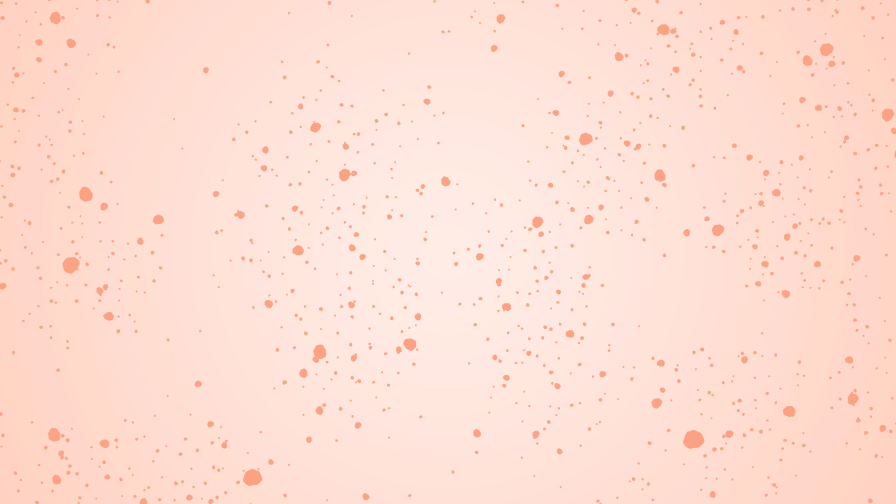
This background is drawn by a WebGL 2 fragment shader. Its source:

```glsl
#version 300 es
precision highp float;

uniform vec2 u_resolution;
out vec4 fragColor;

vec3 hash3(vec2 cell, float seed) {
    vec3 p = fract(vec3(cell.xyx + seed * 17.3) * vec3(0.1031, 0.1030, 0.0973));
    p += dot(p, p.yxz + 33.33);
    return fract((p.xxy + p.yzz) * p.zyx);
}

// Cellular noise: distance to the nearest splash centre
float splashDistance(vec2 p) {
    vec2 grid = p / 0.32;
    float nearest = 9.0;
    for (int y = -1; y <= 1; y++)
    for (int x = -1; x <= 1; x++) {
        vec2 cell = floor(grid) + vec2(x, y);
        nearest = min(nearest, length(cell + hash3(cell, 7.0).xy - grid));
    }
    return nearest * 0.32;
}

// Signed distance to a droplet with an uneven rim
float droplet(vec2 p, float radius, float phase) {
    float angle = atan(p.y, p.x);
    float wobble = 0.07 * sin(2.0 * angle + phase)
                 + 0.05 * sin(3.0 * angle + phase * 2.3)
                 + 0.03 * sin(7.0 * angle - phase * 3.1);
    return length(p) - radius * (1.0 + wobble);
}

// One size of droplets, denser near the splash centres
vec2 dropletLayer(vec2 p, float cellSize, float radius, float seed, float pixel) {
    vec2 grid = p / cellSize;
    vec2 paint = vec2(0.0);   // coverage, tint
    for (int y = -1; y <= 1; y++)
    for (int x = -1; x <= 1; x++) {
        vec2 cell = floor(grid) + vec2(x, y);
        vec3 place = hash3(cell, seed);
        vec3 look = hash3(cell, seed + 4.7);
        vec2 center = (cell + place.xy) * cellSize;
        float size = radius * mix(0.6, 1.25, look.x * look.x);
        if (length(p - center) > size * 1.2 + pixel) continue;

        float density = 0.05 + 0.8 * smoothstep(0.24, 0.05, splashDistance(center));
        if (place.z > density) continue;
        float d = droplet(p - center, size, look.y * 6.283);
        float cover = smoothstep(0.75, -0.75, d / pixel);
        if (cover > paint.x) paint = vec2(cover, look.z);
    }
    return paint;
}

void main() {
    float pixel = 1.0 / u_resolution.y;
    vec2 p = gl_FragCoord.xy * pixel;
    float aspect = u_resolution.x * pixel;

    // Soft radial glow with faint rosy rings
    float r = length(p - vec2(0.5 * aspect, 0.5));
    float falloff = (length(vec2(r, 0.2)) - 0.2) / 0.84;
    vec3 color = mix(vec3(1.0, 0.925, 0.9), vec3(1.0, 0.82, 0.755), falloff);
    color.gb += vec2(-0.002, 0.005) * sin(r * 42.0 - 2.0);

    // Splatter from fine spray to large drops
    vec3 coral = vec3(0.99, 0.635, 0.515);
    vec3 dustyCoral = vec3(0.95, 0.66, 0.57);
    for (int i = 3; i >= 0; i--) {
        float level = float(i);
        vec2 paint = dropletLayer(p, 0.25 * exp2(-level), 0.019 * pow(0.54, level),
                                  level * 3.0 + 1.0, pixel);
        vec3 ink = mix(coral, dustyCoral, paint.y * (0.15 + 0.25 * level));
        color = mix(color, ink, paint.x);
    }

    fragColor = vec4(color, 1.0);
}
```
